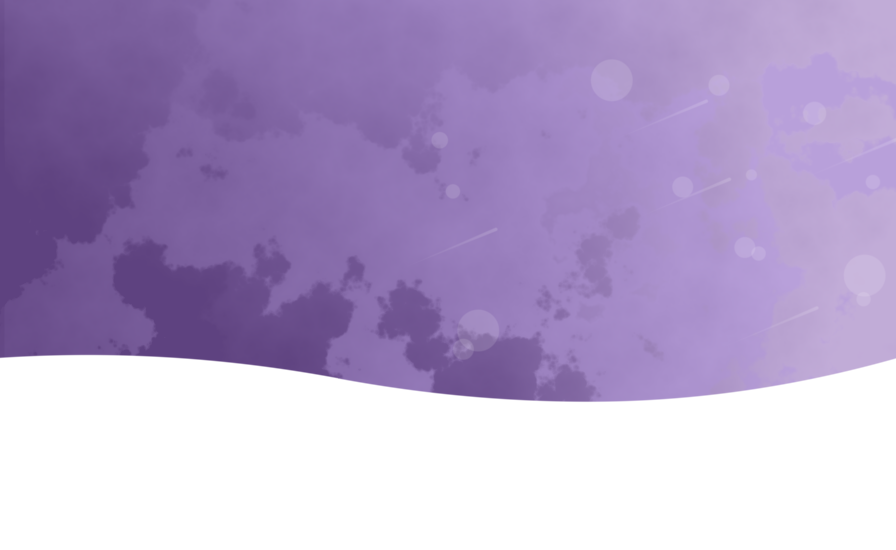
Write a Shadertoy shader that draws this background.

```glsl
// Violet watercolour sky with ragged clouds, faint bokeh and streaks above a white wave.
#define ASPECT 1.63
#define SHADOW vec3(0.37, 0.26, 0.50)
#define LILAC vec3(0.69, 0.59, 0.84)
#define HAZE vec3(0.735, 0.65, 0.825)
#define PAPER vec3(1.0)
#define RAGGEDNESS 0.26
#define GRAIN 0.16
#define BOKEH_ALPHA 0.13
#define STREAK_ALPHA 0.16

// Cloud lobes: centre xy, radii zw, as fractions of the canvas.
const vec4 LOBES[12] = vec4[12](
    vec4(0.26, 0.63, 0.13, 0.14), vec4(0.19, 0.67, 0.06, 0.09),
    vec4(0.40, 0.61, 0.15, 0.16), vec4(0.585, 0.68, 0.145, 0.175),
    vec4(0.73, 0.68, 0.10, 0.15), vec4(0.77, 0.47, 0.115, 0.24),
    vec4(0.53, 0.52, 0.13, 0.14), vec4(0.075, 0.42, 0.085, 0.13),
    vec4(0.955, 0.68, 0.07, 0.06), vec4(0.94, 0.82, 0.055, 0.05),
    vec4(0.70, 0.34, 0.09, 0.11), vec4(0.41, 0.39, 0.04, 0.10));

// Bokeh discs: centre xy, radius z, in canvas heights.
const vec3 DISCS[14] = vec3[14](
    vec3(1.113, 0.854, 0.038), vec3(1.308, 0.845, 0.019),
    vec3(1.482, 0.794, 0.021), vec3(1.242, 0.660, 0.019),
    vec3(0.800, 0.745, 0.015), vec3(0.824, 0.652, 0.013),
    vec3(1.355, 0.550, 0.019), vec3(1.573, 0.499, 0.038),
    vec3(0.870, 0.399, 0.038), vec3(0.843, 0.365, 0.019),
    vec3(1.588, 0.669, 0.013), vec3(1.380, 0.539, 0.013),
    vec3(1.367, 0.682, 0.010), vec3(1.571, 0.456, 0.013));

// Lower ends of the parallel light streaks.
const vec2 STREAKS[5] = vec2[5](
    vec2(0.732, 0.512), vec2(1.157, 0.603), vec2(1.465, 0.677),
    vec2(1.115, 0.745), vec2(1.316, 0.369));

vec2 hash2(vec2 cell) {
    vec3 h = fract(cell.xyx * vec3(0.1031, 0.1030, 0.0973));
    h += dot(h, h.yzx + 33.33);
    return fract((h.xx + h.yz) * h.zy);
}

// Distance to the nearest scattered point.
float cellular(vec2 p) {
    vec2 cell = floor(p), local = fract(p);
    float nearest = 4.0;
    for (int y = -1; y <= 1; y++)
    for (int x = -1; x <= 1; x++) {
        vec2 offset = vec2(x, y);
        vec2 d = offset + hash2(cell + offset) - local;
        nearest = min(nearest, dot(d, d));
    }
    return sqrt(nearest);
}

// Layered cellular noise, roughly centred on zero.
float blotches(vec2 p) {
    float sum = 0.0, weight = 0.5;
    for (int i = 0; i < 5; i++) {
        sum += weight * (cellular(p) - 0.46);
        p = mat2(1.6, 1.2, -1.2, 1.6) * p + 7.3;
        weight *= 0.55;
    }
    return sum;
}

float lobe(vec2 uv, vec4 shape) {
    return (1.0 - length((uv - shape.xy) / shape.zw)) * min(shape.z, shape.w);
}

float cloudMask(vec2 uv, float noise) {
    float field = -1.0;
    for (int i = 0; i < 12; i++) field = max(field, lobe(uv, LOBES[i]));
    float hollow = lobe(uv, vec4(0.69, 0.64, 0.045, 0.12)) + RAGGEDNESS * noise;
    float mask = smoothstep(-0.012, 0.016, field + RAGGEDNESS * noise);
    return mask * (1.0 - 0.5 * smoothstep(-0.01, 0.02, hollow));
}

// Joined parabolas: a crest at the left and a trough right of centre.
float waveHeight(float x) {
    float crest = x - 0.098, trough = x - 0.657;
    float bend = trough > 0.0 ? 0.67 : 0.542;
    return x < 0.3776 ? 0.3546 - 0.542 * crest * crest
                      : 0.2696 + bend * trough * trough;
}

void mainImage(out vec4 fragColor, in vec2 fragCoord) {
    vec2 uv = fragCoord / iResolution.xy;
    vec2 p = uv * vec2(ASPECT, 1.0);
    float pixel = 1.0 / iResolution.y;
    float depth = 1.0 - uv.y;
    float noise = blotches(p * 7.0);

    // Sky and cloud tones, both brightening to the right
    float sky = 0.28 + 0.98 * uv.x - 0.2 * uv.x * uv.x;
    sky -= 0.8 * depth * (1.0 - smoothstep(0.5, 0.9, uv.x));
    sky += 0.05 * (smoothstep(0.19, 0.23, uv.x + 0.3 * noise) - 0.6);
    float cloudTone = 0.15 + 1.05 * uv.x - 0.15 * (depth - 0.3);
    float cloud = cloudMask(uv, noise);
    float tone = mix(sky, max(sky, cloudTone), cloud) + GRAIN * noise;
    tone -= 0.06 * (1.0 - smoothstep(0.004, 0.006, uv.x));

    float haze = smoothstep(0.4, 0.95, uv.x) * (1.0 - 0.7 * cloud);
    vec3 color = mix(SHADOW, mix(LILAC, HAZE, haze), clamp(tone, 0.0, 1.06));

    // Bokeh discs
    for (int i = 0; i < 14; i++) {
        float d = length(p - DISCS[i].xy) - DISCS[i].z;
        color = mix(color, PAPER, BOKEH_ALPHA * (1.0 - smoothstep(-pixel, pixel, d)));
    }

    // Streaks that brighten and widen towards their upper ends
    vec2 path = vec2(0.17, 0.071);
    for (int i = 0; i < 5; i++) {
        vec2 rel = p - STREAKS[i];
        float along = clamp(dot(rel, path) / dot(path, path), 0.0, 1.0);
        float d = length(rel - path * along) - 0.003 * along;
        color = mix(color, PAPER, STREAK_ALPHA * along * (1.0 - smoothstep(-pixel, pixel, d)));
    }

    // White wave
    float wave = smoothstep(-pixel, pixel, waveHeight(uv.x) - uv.y);
    fragColor = vec4(mix(color, PAPER, wave), 1.0);
}
```
